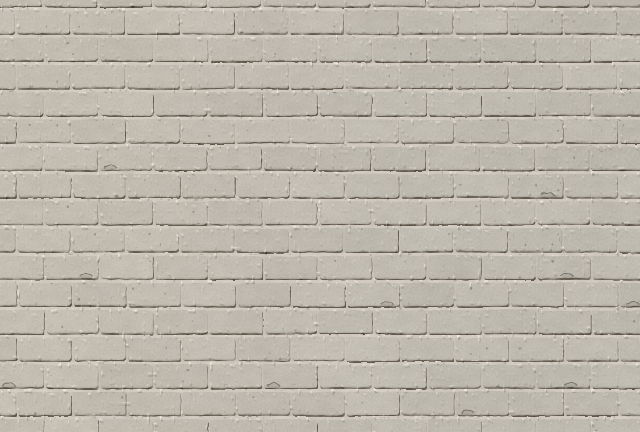
A Shadertoy shader for this texture:

```glsl
// Painted pale-grey brick wall in running bond, lit from above with thin shadows under each course.

vec2 hash2(vec2 p) {
    vec3 q = fract(p.xyx * vec3(0.1031, 0.1030, 0.0973));
    q += dot(q, q.yzx + 33.33);
    return fract((q.xx + q.yz) * q.zy);
}

float cornerSlope(vec2 corner, vec2 offset) {
    float angle = 6.2832 * hash2(corner).x;
    return dot(vec2(cos(angle), sin(angle)), offset);
}

float gradientNoise(vec2 p) {
    vec2 i = floor(p), f = fract(p), u = f * f * f * (f * (f * 6.0 - 15.0) + 10.0);
    vec2 e = vec2(0.0, 1.0);
    return mix(mix(cornerSlope(i, f), cornerSlope(i + e.yx, f - e.yx), u.x),
               mix(cornerSlope(i + e.xy, f - e.xy), cornerSlope(i + e.yy, f - e.yy), u.x), u.y);
}

float roundedBox(vec2 p, vec2 halfSize, float radius) {
    vec2 q = abs(p) - halfSize + radius;
    return length(max(q, 0.0)) + min(max(q.x, q.y), 0.0) - radius;
}

// Small paint lumps
float lumps(vec2 p) {
    return smoothstep(0.28, 0.5, gradientNoise(p * 6.5));
}

void mainImage(out vec4 fragColor, in vec2 fragCoord) {
    // One unit is one course high; y runs downwards
    vec2 uv = fragCoord / iResolution.xy;
    vec2 p = vec2(uv.x * 23.52, (1.0 - uv.y) * 15.86 - 0.29);
    float soft = max(0.5 * 23.52 / iResolution.x, 0.008);

    // Uneven courses and ragged edges
    vec2 q = p;
    q.y += 0.045 * gradientNoise(p * vec2(0.45, 0.8));
    q += 0.022 * vec2(gradientNoise(p * 4.0), gradientNoise(p * 4.0 + 37.0));

    // Running bond with slightly displaced joints
    float row = floor(q.y), len = 2.01;
    float along = q.x - 0.61 - mod(row, 2.0) * 0.5 * len + 0.06 * (hash2(vec2(row, 71.0)).x - 0.5);
    vec2 id = vec2(floor(along / len), row);
    vec2 cell = vec2(along - id.x * len, q.y - row);
    vec2 rnd = hash2(id + 19.0), rnd2 = hash2(id + 53.0);
    float jointRight = hash2(id + vec2(1.0, 0.0) + 7.0).x;
    float left = 0.04 + 0.04 * (hash2(id + 7.0).x - 0.5);
    float right = len - 0.05 + 0.04 * (jointRight - 0.5);
    float top = 0.085 + 0.03 * rnd.x, bottom = 0.93 + 0.025 * rnd.y;
    vec2 local = cell - 0.5 * vec2(left + right, top + bottom);
    vec2 halfSize = 0.5 * vec2(right - left, bottom - top);
    float radius = 0.05 + 0.09 * rnd2.x;
    float d = roundedBox(local, halfSize, radius);
    float mortar = smoothstep(-soft, soft, d);

    // Brick faces: drifting tone, soft mottling and fine grain
    vec3 col = mix(vec3(0.763, 0.737, 0.695), vec3(0.742, 0.727, 0.685), uv.x);
    col += 0.025 * (rnd2.y - 0.5) + 0.014 * gradientNoise(p * 0.35);
    col += 0.022 * gradientNoise(p * vec2(1.8, 2.6)) + 0.03 * gradientNoise(p * 13.0);

    // Pale bed mortar above each brick, fainter in the upright joints
    float bed = 1.0 - smoothstep(top - 0.02, top + 0.03, cell.y);
    float patchy = clamp(0.75 + 0.7 * gradientNoise(p * vec2(1.6, 2.0) + 11.0), 0.2, 1.0);
    col = mix(col, vec3(0.84, 0.81, 0.77), mortar * patchy * mix(0.3, 0.95, bed));

    // Cast shadow, broken along its length and different under every brick
    float depth = mix(0.035, 0.085, rnd.x);
    float shadowEdge = roundedBox(local - vec2(0.035, depth), halfSize, radius);
    float shadow = mortar * (1.0 - smoothstep(-soft, soft, shadowEdge));
    float under = smoothstep(bottom - 0.12, bottom - 0.02, cell.y);
    float broken = 0.85 + 0.8 * gradientNoise(p * vec2(2.3, 4.0) + 5.0);
    float strength = mix(0.12 + 0.75 * jointRight * jointRight, 0.6 + 0.4 * rnd.y, under);
    col = mix(col, vec3(0.38, 0.35, 0.30), clamp(shadow * strength * broken * 1.25, 0.0, 1.0));
    col -= 0.07 * under * smoothstep(-0.09, 0.0, d) * (1.0 - mortar);

    // Lumps and drips gather near the edges
    float nearEdge = smoothstep(-0.22, 0.0, d);
    float relief = lumps(p + vec2(0.02, 0.05)) - lumps(p - vec2(0.02, 0.05));
    col += relief * mix(0.025, 0.11, nearEdge);

    // Pinholes on the faces and a few chipped lower edges
    float pit = smoothstep(0.47, 0.62, gradientNoise(p * 5.0 + 91.0));
    col -= 0.16 * pit * (1.0 - mortar);
    float chipped = step(0.95, hash2(id + 131.0).x);
    vec2 chip = local - vec2((rnd.x - 0.5) * 1.3, halfSize.y - 0.06);
    chip += 0.05 * gradientNoise(p * 5.0 + 61.0);
    float hollow = length(chip * vec2(1.0, 2.0)) - 0.22;
    float rim = (1.0 - smoothstep(0.0, 0.06, abs(hollow))) * (1.0 - smoothstep(-0.06, 0.05, chip.y));
    col -= chipped * (0.24 * rim + 0.05 * (1.0 - smoothstep(-soft, soft, hollow)));

    fragColor = vec4(clamp(col, 0.0, 1.0), 1.0);
}
```
